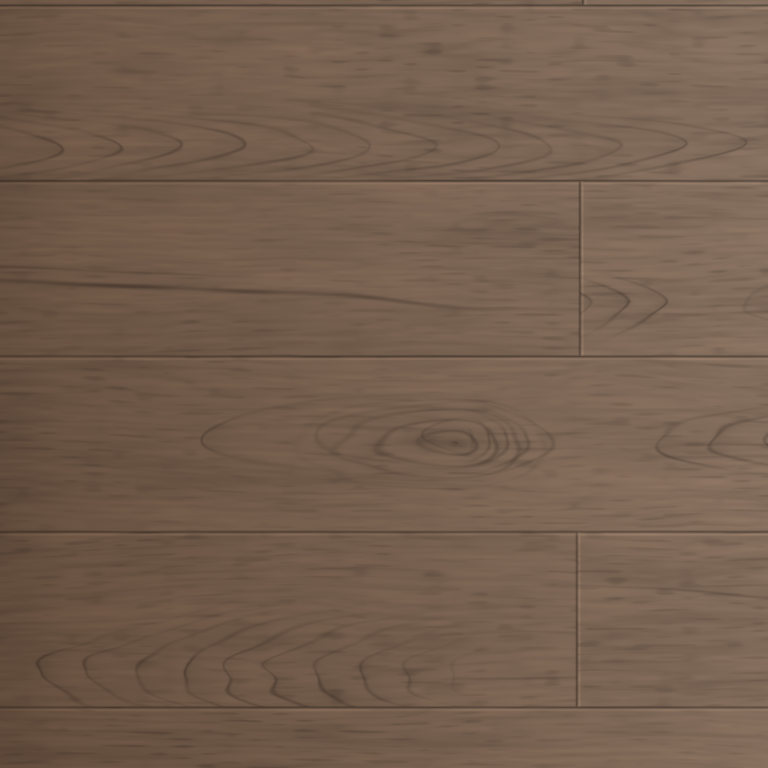
Reproduce this texture procedurally as a WebGL 2 fragment shader.

```glsl
#version 300 es
precision highp float;
// Brown wooden floor: wide horizontal planks, with end joints in every other row.
// Stretched noise and its ridges form fibres and pores; contours of bent parabolas
// and ovals form the arched grain and a knot. Bevelled seams and side light finish it.

#define PLANK_HEIGHT 0.2285
#define FIRST_SEAM 0.079
#define JOINT_X 0.751
#define SEAM_WIDTH 0.0015
#define VEIN_WIDTH 0.0021
#define GRAIN_CONTRAST 0.22
#define VEIN_DARKNESS 0.22
#define SHADE_COLOR vec3(0.355, 0.268, 0.205)
#define LIGHT_COLOR vec3(0.535, 0.452, 0.388)

uniform vec2 u_resolution;
out vec4 fragColor;

float hash(vec2 p) {
  return fract(sin(dot(p, vec2(127.1, 311.7))) * 43758.5);
}

float noise(vec2 p) {
  vec2 i = floor(p), f = fract(p);
  f = f * f * (3.0 - 2.0 * f);
  return mix(mix(hash(i), hash(i + vec2(1, 0)), f.x),
             mix(hash(i + vec2(0, 1)), hash(i + vec2(1, 1)), f.x), f.y);
}

float fbm(vec2 p) {
  return 0.55 * noise(p) + 0.3 * noise(p * 2.03 + 17.3) + 0.15 * noise(p * 4.1 + 35.7);
}

// Thin, continuous threads where the noise crosses its middle value
float threads(vec2 p) {
  float ridge = 1.0 - abs(2.0 * noise(p) - 1.0);
  return pow(ridge, 5.0);
}

// Soft line, never thinner than about one pixel
float softLine(float d, float width) {
  float w = max(width, 0.7 / u_resolution.y);
  return exp(-d * d / (w * w));
}

// Dark edge of each growth ring, with a fading tone on one side of it
float rings(float phase, float slope) {
  float f = fract(phase);
  float edge = softLine(min(f, 1.0 - f) / slope, VEIN_WIDTH);
  return edge + 0.3 * pow(1.0 - f, 3.0) * smoothstep(0.0, 0.06, f);
}

// Nested arches that open along dir from the tip
float arches(vec2 p, vec2 tip, float dir, float bend, float spacing, float reach, float spread) {
  vec2 d = p - tip;
  d.x *= dir;
  float phase = (d.x - bend * d.y * d.y) / spacing;
  float slope = length(vec2(1.0, 2.0 * bend * d.y)) / spacing;
  float mask = smoothstep(-0.3, -0.1, phase) * (1.0 - smoothstep(0.6 * reach, reach, d.x));
  return rings(phase, slope) * mask * softLine(d.y, spread);
}

// Oval rings around a small core, with a smoky patch to the left
float knot(vec2 p, vec2 center) {
  vec2 d = p - center;
  float smoke = softLine(length((d + vec2(0.055, -0.008)) * vec2(0.55, 1.3)), 0.045);
  d *= vec2(d.x < 0.0 ? 0.6 : 1.0, 2.1);
  float r = length(d);
  float oval = rings(r / 0.03, 55.0) * (1.0 - smoothstep(0.06, 0.16, r));
  return 0.65 * oval + 0.4 * softLine(r, 0.02) + 0.65 * smoke * noise(p * vec2(38.0, 70.0));
}

void main() {
  vec2 uv = gl_FragCoord.xy / u_resolution;

  // Plank layout
  float rowPos = (uv.y - FIRST_SEAM) / PLANK_HEIGHT;
  float row = floor(rowPos);
  float jointed = 1.0 - mod(row, 2.0);
  float jointOffset = uv.x - JOINT_X - 0.002 * row;
  float rightSide = jointed * step(0.0, jointOffset);
  float seamIndex = floor(rowPos + 0.5);
  float seamOffset = (rowPos - seamIndex) * PLANK_HEIGHT;
  vec2 seed = 31.7 * vec2(hash(vec2(row, rightSide)), hash(vec2(rightSide + 5.0, row)));

  // Fibres, threads and pores, gently bent
  vec2 p = uv + seed;
  p.y += 0.03 * (fbm(p * vec2(2.5, 7.0)) - 0.5);
  float fibres = 0.5 * noise(p * vec2(9.0, 150.0)) + 0.5 * noise(p * vec2(30.0, 230.0)) - 0.5;
  float lines = 0.5 * threads(p * vec2(3.0, 50.0)) + 0.5 * threads(p * vec2(8.0, 85.0) + 5.0);
  float pores = smoothstep(0.62, 0.95, noise(p * vec2(32.0, 190.0) + 9.0));
  float bands = fbm(p * vec2(1.8, 17.0)) - 0.5;
  float patches = fbm(p * vec2(3.0, 8.0) + 4.0) - 0.5;
  float tone = 1.055 + GRAIN_CONTRAST * (0.6 * fibres + 0.55 * bands + 0.4 * patches);
  float density = 0.5 + noise(p * vec2(4.0, 14.0) + 2.0);
  tone -= GRAIN_CONTRAST * density * (0.32 * lines + 0.36 * pores);

  // Arched figure of each plank
  vec2 wobble = vec2(noise(p * vec2(9.0, 48.0)), noise(p * vec2(6.0, 12.0) + 3.0)) - 0.5;
  vec2 g = uv + vec2(0.03, 0.016) * wobble;
  float vein = 0.0;
  if (row == 0.0 && rightSide < 0.5) {
    vein = arches(g, vec2(0.05, 0.125), 1.0, 32.0, 0.06, 0.62, 0.055);
    vein += 0.5 * softLine(g.y - 0.118, 0.002) * smoothstep(0.5, 0.68, uv.x);
  } else if (row == 0.0) {
    vein = 0.6 * softLine(g.y - 0.27 + 0.05 * uv.x, 0.002);
  } else if (row == 1.0) {
    vein = knot(g, vec2(0.59, 0.42)) + arches(g, vec2(0.85, 0.425), 1.0, 70.0, 0.07, 0.4, 0.035);
    vein += 0.8 * arches(g, vec2(0.265, 0.43), 1.0, 90.0, 0.14, 0.4, 0.035);
    vein += 0.6 * arches(g, vec2(0.72, 0.425), -1.0, 45.0, 0.026, 0.13, 0.04);
  } else if (row == 2.0 && rightSide > 0.5) {
    vein = arches(g, vec2(0.865, 0.60), -1.0, 40.0, 0.05, 0.3, 0.03);
    vein += 0.6 * arches(g, vec2(0.97, 0.605), 1.0, 60.0, 0.06, 0.3, 0.05);
  } else if (row == 2.0) {
    float streakOffset = g.y - 0.635 + 0.053 * uv.x;
    vein = 1.2 * softLine(streakOffset, 0.003) * (1.0 - smoothstep(0.4, 0.75, uv.x));
    vein += 0.5 * softLine(streakOffset - 0.018, 0.002) * (1.0 - smoothstep(0.2, 0.5, uv.x));
  } else if (row == 3.0) {
    vein = 0.85 * arches(g, vec2(0.96, 0.812), -1.0, 110.0, 0.08, 1.5, 0.035);
  }
  float broken = 0.55 + 0.6 * smoothstep(0.25, 0.75, noise(p * vec2(13.0, 40.0)));
  tone *= 1.0 - VEIN_DARKNESS * min(vein * broken, 1.2);

  // Side light, then seams of varied depth with a lit lower or right bevel
  vec3 color = mix(SHADE_COLOR, LIGHT_COLOR, 0.15 + 0.58 * uv.x + 0.14 * uv.y) * tone;
  color *= 0.95 + 0.05 * smoothstep(0.0, 0.1, uv.x);
  float depth = 0.75 + 0.4 * noise(vec2(uv.x * 5.0, seamIndex * 7.0));
  float groove = max(softLine(seamOffset, SEAM_WIDTH), jointed * softLine(jointOffset, SEAM_WIDTH));
  float bevel = max(softLine(seamOffset + 0.0036, SEAM_WIDTH),
                    jointed * softLine(jointOffset - 0.0036, SEAM_WIDTH));
  color *= (1.0 + 0.13 * bevel) * (1.0 - 0.32 * depth * groove);
  fragColor = vec4(color, 1.0);
}
```
